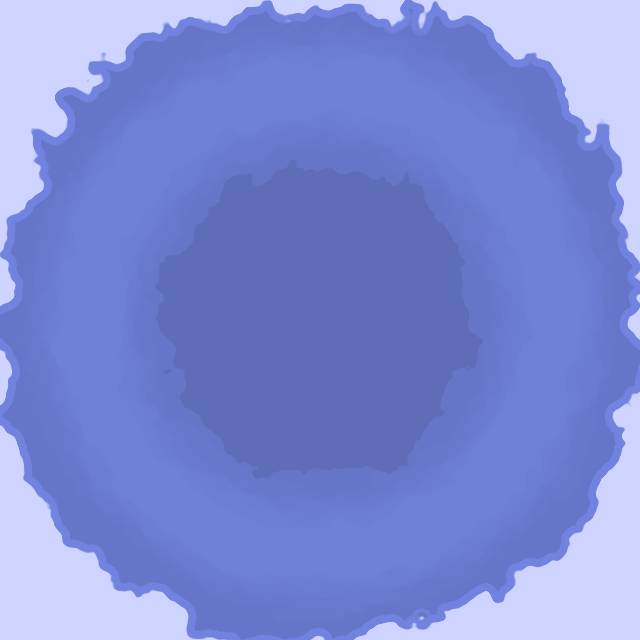
Write a three.js fragment shader that draws this background.

```glsl
// Layered blue watercolor disc with a ragged bright rim and a dark core on pale lavender.
varying vec2 vUv;

float hash(vec2 p) {
  vec3 q = fract(vec3(p.xyx) * 0.1031);
  q += dot(q, q.yzx + 33.33);
  return fract((q.x + q.y) * q.z);
}

float noise(vec2 p) {
  vec2 i = floor(p), f = fract(p);
  f = f * f * (3.0 - 2.0 * f);
  return mix(mix(hash(i), hash(i + vec2(1.0, 0.0)), f.x),
             mix(hash(i + vec2(0.0, 1.0)), hash(i + 1.0), f.x), f.y);
}

// Signed fractal noise, roughly -0.5 to 0.5
float ragged(vec2 p) {
  float sum = 0.0, amp = 0.58;
  for (int i = 0; i < 3; i++) {
    sum += amp * (noise(p) - 0.5);
    p = p * 2.1 + 17.3;
    amp *= 0.5;
  }
  return sum;
}

// Outer outline: a slightly squared circle with torn edges, negative inside
float outline(vec2 p) {
  float squareness = -0.011 * cos(4.0 * atan(p.y, p.x));
  return length(p) - 0.509 - squareness + 0.085 * ragged(p * 20.0 + 40.0);
}

// Coverage of a disc built from stacked washes, each with its own torn edge
float washes(vec2 p, float radius, float spread) {
  float cover = 0.0;
  for (int i = 0; i < 7; i++) {
    float k = float(i);
    float d = length(p) - radius - spread * (k / 3.0 - 1.0);
    d += 0.06 * ragged(p * 20.0 + 60.0 + k * 23.7);
    cover += smoothstep(0.003, -0.003, d);
  }
  return cover / 7.0;
}

void main() {
  vec2 p = vUv - 0.5;

  // Highest outline value on a small circle: insets the edge by an even width
  float edge = outline(p);
  float inset = edge;
  for (int i = 0; i < 16; i++) {
    float a = float(i) * 0.3927;
    inset = max(inset, outline(p + 0.0125 * vec2(cos(a), sin(a))));
  }

  vec3 paper = vec3(0.80, 0.83, 1.0);
  vec3 rim = vec3(0.445, 0.515, 0.87);
  vec3 shade = vec3(0.398, 0.462, 0.785);
  vec3 ring = vec3(0.427, 0.5, 0.84);
  vec3 core = vec3(0.373, 0.427, 0.725);

  // Paper, bright rim and shaded outer band
  vec3 color = mix(paper, rim, smoothstep(0.0016, -0.0016, edge));
  color = mix(color, shade, smoothstep(0.0016, -0.0016, inset));

  // Lighter ring with soft stacked edges
  color = mix(color, ring, washes(p, 0.434, 0.025));
  color = mix(color, shade, washes(p, 0.295, 0.024));

  // Dark core with one crisp torn edge
  float coreEdge = length(p + vec2(0.002, 0.0)) - 0.242 + 0.075 * ragged(p * 24.0 + 90.0);
  color = mix(color, core, smoothstep(0.0016, -0.0016, coreEdge));

  gl_FragColor = vec4(color, 1.0);
}
```
